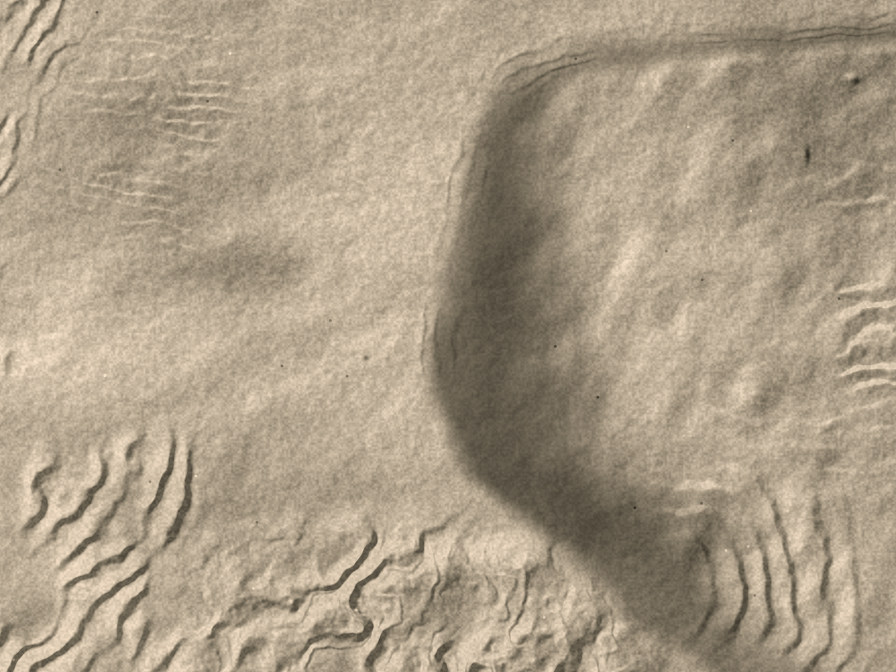
A WebGL 1 fragment shader for this texture:

```glsl
precision highp float;
// Wet beach sand: a shaded scour basin surrounded by ripples and eroded folds.
uniform vec2 u_resolution;

float hash(vec2 p) {
  vec3 q = fract(vec3(p.xyx) * 0.1031);
  q += dot(q, q.yzx + 33.33);
  return fract((q.x + q.y) * q.z);
}

float noise(vec2 p) {
  vec2 i = floor(p), f = fract(p);
  f = f * f * (3.0 - 2.0 * f);
  return mix(mix(hash(i), hash(i + vec2(1, 0)), f.x),
             mix(hash(i + vec2(0, 1)), hash(i + vec2(1, 1)), f.x), f.y);
}

float fbm(vec2 p) {
  float sum = 0.0, amp = 0.5;
  for (int i = 0; i < 4; i++) {
    sum += amp * noise(p);
    p = mat2(1.6, 1.2, -1.2, 1.6) * p + 17.3;
    amp *= 0.5;
  }
  return sum;
}

float blob(vec2 p, vec2 center, vec2 radius) {
  vec2 q = (p - center) / radius;
  return exp(-dot(q, q));
}

// Long rise followed by a shorter rounded drop.
float ridge(float u) {
  float f = fract(u);
  return smoothstep(0.0, 0.75, f) * (1.0 - smoothstep(0.68, 1.0, f));
}

// Patchy strength that interrupts crests.
float patches(vec2 p) {
  return smoothstep(0.3, 0.68, noise(p) * 0.75 + noise(p * 2.3 + 5.0) * 0.25);
}

// Horizontal position of the basin rim at height y.
float rimX(float y) {
  float up = max(y - 0.5, 0.0), down = max(0.5 - y, 0.0);
  return 0.635 + 0.2 * up + 0.54 * pow(up / 0.48, 13.0)
       + 1.3 * down * down + 0.07 * smoothstep(0.2, 0.36, down);
}

// Approximate signed distance to the rim, positive inside the basin.
float rimDistance(vec2 p) {
  float slope = (rimX(p.y + 0.004) - rimX(p.y - 0.004)) / 0.008;
  float wobble = 0.03 * (fbm(p * 13.0) - 0.47);
  return (p.x - rimX(p.y)) / sqrt(1.0 + slope * slope) + wobble;
}

float height(vec2 p) {
  float broad = fbm(p * 6.0 + 3.0) - 0.47, mid = fbm(p * 17.0) - 0.47;
  float d = rimDistance(p);
  float h = 0.0042 * fbm(p * 20.0) + 0.001 * fbm(p * 75.0);

  // Steep runnels at lower left
  float runnels = smoothstep(0.0, 0.08, 0.5 - 0.42 * p.x - p.y + 0.12 * broad)
                * (1.0 - smoothstep(0.28, 0.42, p.x));
  float u = p.x - 0.22 * p.y + 0.8 * max(0.2 - p.y, 0.0) + 0.13 * broad + 0.05 * mid;
  h += runnels * (0.007 * ridge(u / 0.06) * patches(p * vec2(16, 8) + 8.0) + 0.006 * noise(p * 15.0));

  // Lumpy folds along the bottom
  float folds = (1.0 - smoothstep(0.14, 0.25, p.y + 0.12 * broad))
              * smoothstep(0.22, 0.4, p.x) * (1.0 - smoothstep(-0.05, 0.04, d));
  u = 0.72 * p.x - 0.6 * p.y + 0.27 * broad + 0.08 * mid;
  h += folds * (0.009 * ridge(u / 0.085) * patches(p * 10.0 + 2.0)
              + 0.0016 * ridge((u + 0.5 * p.y) / 0.027) * patches(p * 13.0) + 0.011 * noise(p * 13.0));

  // Concentric arcs at lower right
  vec2 q = (p - vec2(0.99, 0.13)) * vec2(1.0, 1.05);
  float radius = length(q);
  float arcs = smoothstep(0.04, 0.1, radius) * (1.0 - smoothstep(0.22, 0.36, radius))
             * smoothstep(-0.02, 0.08, q.x + 0.2 * q.y);
  h += 0.0045 * arcs * ridge((radius + 0.07 * broad + 0.03 * mid) / 0.043) * patches(p * 9.0 + 4.0);

  // Wavy crests on the right margin
  float crests = smoothstep(1.1, 1.26, p.x + 0.15 * broad) * blob(p, vec2(1.33, 0.53), vec2(0.4, 0.18));
  u = p.y - 0.12 * (p.x - 1.2) + 0.11 * broad + 0.06 * mid;
  h += 0.005 * crests * ridge(u / 0.041) * patches(p * vec2(10, 15) + 1.0);

  // Streaks in the upper-left corner and faint ripples beside them
  float corner = 1.0 - smoothstep(0.05, 0.18, p.x + 0.35 * (1.0 - p.y));
  h += 0.0035 * corner * ridge((0.85 * p.x - 0.5 * p.y + 0.09 * broad + 0.05 * mid) / 0.03) * patches(p * 15.0);
  h += 0.0016 * blob(p, vec2(0.3, 0.8), vec2(0.24, 0.18)) * patches(p * 14.0 + 7.0)
     * ridge((p.y + 0.25 * p.x + 0.08 * broad + 0.04 * mid) / 0.023);

  // Layers along the rim, then soft dimples inside the basin
  h += 0.0011 * smoothstep(-0.03, 0.0, d) * (1.0 - smoothstep(0.03, 0.07, d))
     * ridge((d + 0.03 * mid) / 0.022) * patches(p * 12.0 + 6.0);
  h += 0.006 * smoothstep(0.03, 0.15, d) * noise(mat2(0.9, 0.4, -0.4, 0.9) * p * vec2(26, 17));
  return h;
}

void main() {
  vec2 p = gl_FragCoord.xy / u_resolution.y;
  float d = rimDistance(p);

  // Broad tones, with swept streaks outside the basin
  float tone = 0.72 + 0.12 * (fbm(p * 5.0) - 0.47);
  vec2 swept = mat2(0.9, -0.44, 0.44, 0.9) * p;
  tone += 0.2 * (fbm(swept * vec2(5, 20)) - 0.47) * (1.0 - smoothstep(-0.06, 0.02, d)) * smoothstep(0.2, 0.4, p.y);
  tone += 0.07 * blob(p, vec2(0.57, 0.6), vec2(0.13, 0.3)) + 0.08 * blob(p, vec2(0.12, 0.51), vec2(0.2, 0.1));
  tone -= 0.08 * blob(p, vec2(0.27, 0.79), vec2(0.2, 0.14));
  tone -= 0.15 * blob(p, vec2(0.36, 0.605 + 0.1 * (p.x - 0.36)), vec2(0.11, 0.035));
  tone -= 0.08 * blob(p, vec2(0.42, 0.27), vec2(0.24, 0.13));
  tone -= 0.05 * blob(p, vec2(0.65, 0.05), vec2(0.35, 0.15));
  tone -= 0.12 * blob(p, vec2(1.27, 0.84), vec2(0.25, 0.2));
  tone += 0.05 * blob(p, vec2(1.0, 0.6), vec2(0.12, 0.3));

  // Shadowed wall and wet trail
  float width = 0.07 + 0.13 * exp(-pow((p.y - 0.42) / 0.33, 2.0));
  float wall = smoothstep(-0.012, 0.03, d) * (1.0 - smoothstep(0.45 * width, 1.6 * width, d + 0.06 * (fbm(p * 9.0) - 0.47)));
  wall *= mix(1.0, 0.7 + 0.3 * smoothstep(0.02, 0.06, d), smoothstep(0.45, 0.6, p.y));
  wall *= (1.0 - 0.5 * smoothstep(0.78, 0.96, p.y)) * mix(0.6, 1.0, smoothstep(0.05, 0.26, p.y));
  tone -= 0.35 * wall + 0.03 * smoothstep(0.0, 0.1, d);

  // Low light from the upper left
  vec2 toLight = vec2(-0.8, 0.6) * 0.002;
  float slope = (height(p - toLight) - height(p + toLight)) / 0.004;
  tone += clamp(slope * 0.75, -0.3, 0.17) * (1.0 - 0.55 * wall);

  // Grains and scattered specks
  float grain = noise(p * 330.0) + 0.5 * noise(p * 170.0 + 9.0) - 0.75;
  tone += 0.12 * grain * (1.0 - 0.5 * wall);
  vec2 cell = floor(p * 30.0);
  vec2 spot = 0.2 + 0.6 * vec2(hash(cell + 4.0), hash(cell + 31.0));
  float speck = step(0.97, hash(cell + 71.0)) * (1.0 - smoothstep(0.03, 0.09, length(fract(p * 30.0) - spot)));
  tone += speck * (hash(cell + 12.0) > 0.6 ? 0.2 : -0.25);
  tone -= 0.35 * blob(p, vec2(0.545, 0.467), vec2(0.004)) + 0.3 * blob(p, vec2(1.202, 0.77), vec2(0.004, 0.013));
  tone += 0.25 * blob(p, vec2(1.266, 0.887), vec2(0.008, 0.006)) - 0.3 * blob(p, vec2(1.274, 0.88), vec2(0.008, 0.005));

  tone = clamp(tone, 0.2, 0.97);
  gl_FragColor = vec4(tone * vec3(1.0, 0.917, mix(0.725, 0.82, tone)), 1.0);
}
```
